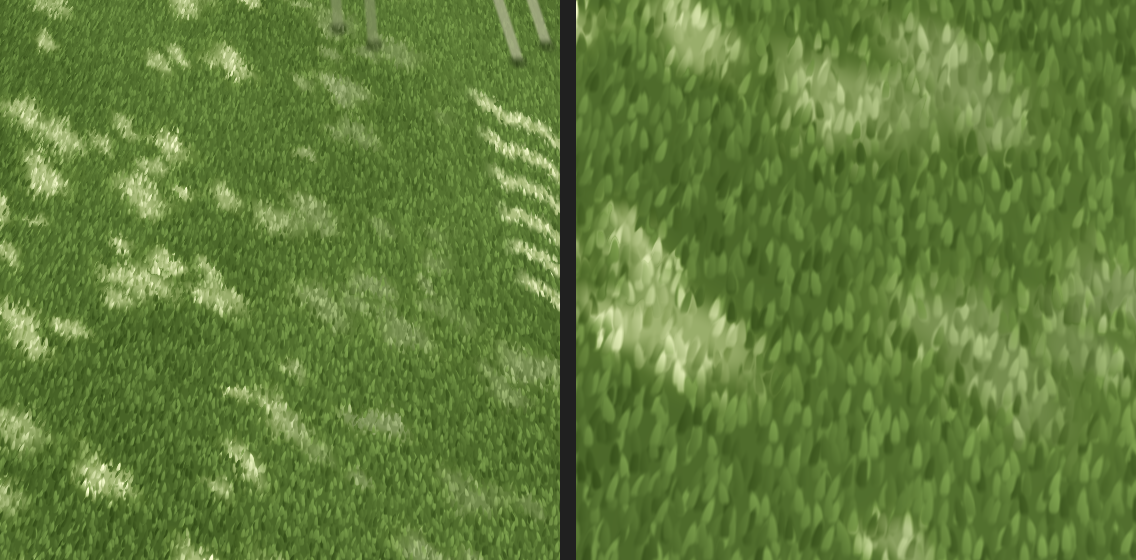
Left, the full canvas; right, a detail of the centre.
A three.js fragment shader for this texture:

```glsl
// Shaded lawn seen at a slant, dappled with patches of sunlight.
// Overlapping cellular blades shrink with distance; the sun is made of
// tilted cellular ellipses, a fan of slats at the right, and pale legs on top.
varying vec2 vUv;

float hash(vec2 p) {
  return fract(sin(dot(p, vec2(127.1, 311.7))) * 4375.85);
}

vec2 hash2(vec2 p) {
  return vec2(hash(p), hash(p + 41.3));
}

// Slanted view: features shrink towards the top.
vec2 toGround(vec2 uv) {
  float scale = 1.0 - 0.4 * uv.y;
  return vec2((uv.x - 0.6) / scale, -log(scale) / 0.4);
}

// One layer of spindle blades, far rows first; x is tone, y a value per blade.
vec2 bladeLayer(vec2 ground, vec2 below, float layer, float bias) {
  vec2 p = ground * vec2(80.0, 36.0) + layer * vec2(17.37, 9.61);
  vec2 cell = floor(p);
  for (int j = 0; j >= -1; j--) {
    for (int i = -1; i <= 1; i++) {
      vec2 id = cell + vec2(float(i), float(j));
      vec2 q = p - id - hash2(id + layer * 7.0);
      float seed = hash(id + 83.1 + layer);
      float t = clamp(q.y / (0.75 + 0.25 * hash(id + 3.3)), 0.0, 1.0);
      float lean = (hash(id + 19.7) - 0.5) * 1.1 + bias;
      float side = q.x - lean * t * (0.6 + 0.4 * t);
      float width = 0.34 * sqrt(t) * (1.0 - t) * 2.2;
      float mask = 1.0 - smoothstep(width - 0.14, width + 0.1, abs(side));
      mask *= smoothstep(0.0, 0.25, t) * (1.0 - smoothstep(0.65, 1.0, t));
      float tone = seed * (0.75 + 0.4 * t) + 0.35 * side;
      below = mix(below, vec2(tone, hash(id + 5.9)), mask);
    }
  }
  return below;
}

// Tilted ellipses bent by layered sines; x is the core, y the wide soft halo.
vec2 sunPatches(vec2 ground, float rarity) {
  vec2 p = vec2(dot(ground, vec2(0.87, -0.5)), dot(ground, vec2(0.5, 0.87)));
  p = p * vec2(5.0, 11.0) + 3.7;
  p += 0.09 * sin(p.yx * 4.3 + vec2(0.0, 1.7)) + 0.07 * sin(p.yx * 9.7 + 2.1);
  vec2 cell = floor(p);
  vec2 light = vec2(0.0);
  for (int j = -1; j <= 1; j++) {
    for (int i = -1; i <= 1; i++) {
      vec2 id = cell + vec2(float(i), float(j));
      vec2 q = p - id - 0.2 - 0.6 * hash2(id + 2.6);
      float d = length(q) / (0.34 + 0.24 * hash(id + 11.2));
      float power = step(rarity, hash(id + 31.4)) * (0.55 + 0.5 * hash(id + 67.0));
      vec2 glow = 1.0 - smoothstep(vec2(0.25, 0.4), vec2(0.95, 1.35), vec2(d));
      light = max(light, glow * power);
    }
  }
  return light;
}

// Six parallel strips of light entering from the right.
float sunSlats(vec2 uv) {
  float k = (0.83 - uv.y - 0.5 * (uv.x - 0.835)) / 0.0565;
  k += 0.08 * sin(uv.x * 61.0) + 0.05 * sin(uv.x * 137.0);
  float band = 1.0 - smoothstep(0.06, 0.33, abs(fract(k + 0.5) - 0.5));
  float rows = step(-0.5, k) * step(k, 5.5);
  float start = 0.835 + 0.017 * floor(k + 0.5);
  return band * rows * smoothstep(start - 0.01, start + 0.03, uv.x);
}

// Pale legs at the top edge, each with a dark foot.
vec3 addLegs(vec3 color, vec2 uv) {
  for (int i = 0; i < 4; i++) {
    float k = float(i);
    float near = step(1.5, k);
    float foot = 0.95 - 0.03 * mod(k, 2.0) - 0.06 * near * (1.0 - mod(k, 2.0));
    float x = 0.6 + 0.06 * k + 0.17 * near + (1.0 - uv.y) * (0.08 + 0.25 * near);
    float side = abs(uv.x - x);
    float leg = 1.0 - smoothstep(0.006, 0.013, side);
    float shadow = 1.0 - smoothstep(0.3, 1.0, length(vec2(side, uv.y - foot) / vec2(0.022, 0.018)));
    color *= 1.0 - 0.3 * shadow;
    vec3 wood = mix(vec3(0.46, 0.53, 0.33), vec3(0.72, 0.73, 0.6), near * 0.7 + 0.2);
    color = mix(color, wood, leg * smoothstep(foot - 0.004, foot + 0.015, uv.y) * 0.75);
  }
  return color;
}

void main() {
  vec2 ground = toGround(vUv);
  vec2 blade = vec2(0.3, 0.5);
  for (int i = 0; i < 4; i++) {
    blade = bladeLayer(ground, blade, float(i), 0.04 + 0.16 * vUv.x);
  }

  // Shaded grass, calmer and lighter towards the distance and the right.
  float tone = mix(blade.x, 0.5, 0.04 + 0.3 * vUv.y);
  float broad = 0.05 * sin(ground.x * 7.0 + 2.0 * sin(ground.y * 5.0));
  broad += 0.1 * vUv.x + 0.06 * vUv.y - 0.07;
  vec3 color = mix(vec3(0.21, 0.31, 0.1), vec3(0.5, 0.64, 0.31), tone + broad);

  // Each blade catches the light at its own place, fraying the patch edges.
  vec2 fray = (blade.y - 0.5) * vec2(0.014, 0.035);
  float haze = smoothstep(0.42, 0.65, vUv.x);
  vec2 patches = sunPatches(ground + fray, 0.56);
  patches = max(patches, 0.9 * sunPatches(ground * 1.7 + fray + 5.3, 0.8));
  float slatZone = smoothstep(0.74, 0.84, vUv.x) * smoothstep(0.38, 0.46, vUv.y);
  patches *= (1.0 - slatZone) * (1.0 - 0.3 * haze);

  // A green halo first, then the pale core.
  vec3 halo = mix(vec3(0.31, 0.43, 0.13), vec3(0.62, 0.74, 0.38), tone);
  vec3 sunlit = mix(vec3(0.48, 0.58, 0.28), vec3(0.98, 1.0, 0.82), tone * 1.15);
  vec3 hazy = mix(vec3(0.38, 0.46, 0.26), vec3(0.74, 0.8, 0.6), tone);
  color = mix(color, halo, patches.y * 0.75);
  color = mix(color, mix(sunlit, hazy, haze * 0.8), min(patches.x * 1.1, 1.0));
  color = mix(color, sunlit, sunSlats(vUv + fray * 0.4));

  gl_FragColor = vec4(addLegs(color, vUv), 1.0);
}
```
